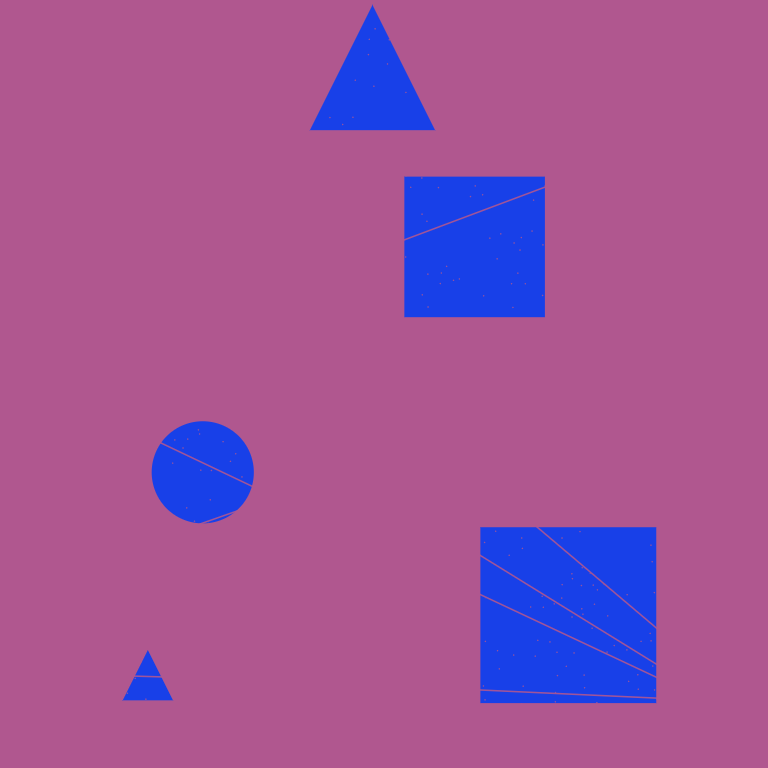
Write a Shadertoy shader that draws this background.

```glsl
// Flat blue squares, triangles and a disc on mauve, scratched by thin lines and specks.

float square(vec2 p, vec2 center, float halfSide) {
    vec2 d = abs(p - center) - halfSide;
    return max(d.x, d.y);
}

// Isosceles triangle, as tall as its base is wide
float triangle(vec2 p, vec2 apex, float height) {
    vec2 q = p - apex;
    return max(-q.y - height, (2.0 * abs(q.x) + q.y) / sqrt(5.0));
}

float segment(vec2 p, vec2 a, vec2 b) {
    vec2 pa = p - a, ba = b - a;
    return length(pa - ba * clamp(dot(pa, ba) / dot(ba, ba), 0.0, 1.0));
}

vec3 hash(vec2 cell) {
    vec3 q = fract(cell.xyx * vec3(0.1031, 0.1030, 0.0973));
    q += dot(q, q.yxz + 33.33);
    return fract((q.xxy + q.yzz) * q.zyx);
}

// Distance to the jittered speck of a sparse grid
float specks(vec2 p) {
    vec2 g = p * 64.0;
    vec3 rnd = hash(floor(g));
    float d = length(fract(g) - 0.15 - 0.7 * rnd.xy) / 64.0;
    return rnd.z < 0.25 ? d : 1.0;
}

float coverage(float d, float pixel) {
    return clamp(0.5 - d / pixel, 0.0, 1.0);
}

void mainImage(out vec4 fragColor, in vec2 fragCoord) {
    float pixel = 1.0 / iResolution.y;
    vec2 p = (fragCoord - 0.5 * iResolution.xy) * pixel + 0.5;
    vec3 mauve = vec3(0.69, 0.34, 0.56);
    vec3 blue = vec3(0.095, 0.25, 0.91);

    // Solid shapes
    float shape = triangle(p, vec2(0.485, 0.9935), 0.163);
    shape = min(shape, triangle(p, vec2(0.1925, 0.1536), 0.0655));
    shape = min(shape, square(p, vec2(0.618, 0.6785), 0.0915));
    shape = min(shape, square(p, vec2(0.740, 0.199), 0.1145));
    shape = min(shape, length(p - vec2(0.264, 0.385)) - 0.0665);

    // Scratches across the upper square, disc and small triangle
    float line = segment(p, vec2(0.526, 0.6875), vec2(0.710, 0.7565));
    line = min(line, segment(p, vec2(0.2096, 0.4232), vec2(0.330, 0.366)));
    line = min(line, segment(p, vec2(0.2604, 0.3177), vec2(0.3125, 0.336)));
    line = min(line, segment(p, vec2(0.170, 0.1198), vec2(0.215, 0.1185)));

    // Scratches fanning over the lower square
    line = min(line, segment(p, vec2(0.699, 0.314), vec2(0.855, 0.182)));
    line = min(line, segment(p, vec2(0.625, 0.277), vec2(0.855, 0.135)));
    line = min(line, segment(p, vec2(0.625, 0.226), vec2(0.855, 0.118)));
    line = min(line, segment(p, vec2(0.625, 0.1016), vec2(0.855, 0.091)));

    // Lines and specks let the ground show through the blue
    float gaps = max(0.9 * coverage(line - 0.001, pixel),
                     0.8 * coverage(specks(p) - 0.0009, pixel));
    vec3 color = mix(mauve, blue, coverage(shape, pixel) * (1.0 - gaps));
    fragColor = vec4(color, 1.0);
}
```
